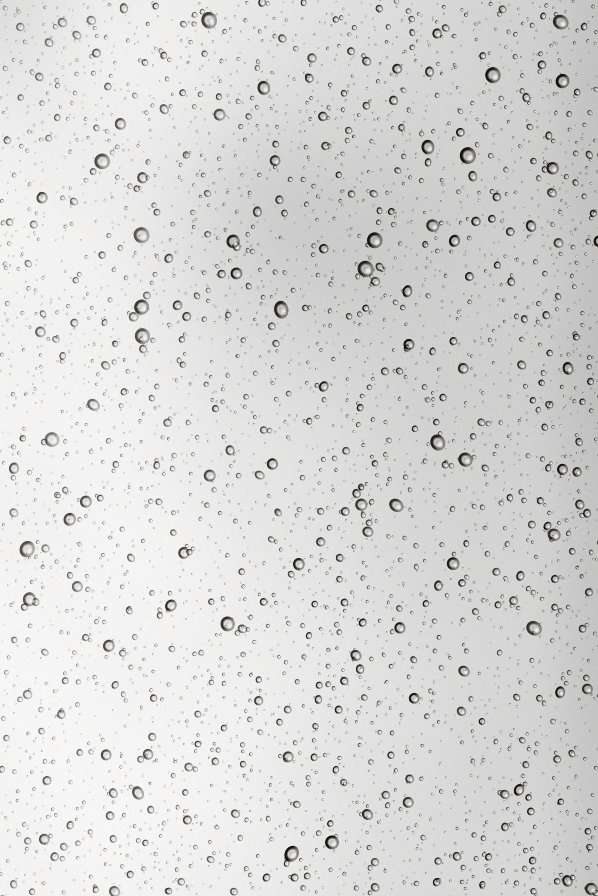
Give the GLSL for this texture, as a Shadertoy shader.

```glsl
// Water droplets of many sizes on a pale pane, lit softly from the left.

const vec3 LIGHT_TINT = vec3(1.0, 0.996, 0.995);
const vec3 DARK_TINT = vec3(1.0, 0.95, 0.9);
const vec2 SHADOW_SIDE = vec2(-0.93, 0.37);

vec3 hash3(vec2 p) {
    vec3 q = fract(vec3(p.xyx) * vec3(0.1031, 0.1030, 0.0973));
    q += dot(q, q.yxz + 33.33);
    return fract((q.xxy + q.yzz) * q.zyx);
}

vec2 gradient(vec2 cell) {
    float angle = 6.2832 * hash3(cell + 17.0).x;
    return vec2(cos(angle), sin(angle));
}

// Gradient noise, roughly -0.7 to 0.7
float gradientNoise(vec2 p) {
    vec2 i = floor(p), f = fract(p);
    vec2 u = f * f * f * (f * (f * 6.0 - 15.0) + 10.0);
    vec2 e = vec2(0.0, 1.0);
    float low = mix(dot(gradient(i), f), dot(gradient(i + e.yx), f - e.yx), u.x);
    float high = mix(dot(gradient(i + e), f - e), dot(gradient(i + 1.0), f - 1.0), u.x);
    return mix(low, high, u.y);
}

float softSpot(vec2 p, vec2 center, vec2 size) {
    vec2 q = (p - center) / size;
    return exp(-dot(q, q));
}

// Blurred daylight behind the pane
float backdrop(vec2 uv) {
    float tone = 0.955 - 0.135 * smoothstep(0.1, 1.05, uv.x);
    tone -= 0.085 * softSpot(uv, vec2(0.47, 0.75), vec2(0.2, 0.13));
    tone -= 0.035 * softSpot(uv, vec2(0.7, 0.62), vec2(0.35, 0.3));
    tone -= 0.09 * softSpot(uv, vec2(0.0, 1.03), vec2(0.16, 0.14));
    tone -= 0.05 * smoothstep(0.88, 1.02, uv.x);
    tone += 0.02 * softSpot(uv, vec2(0.4, 0.25), vec2(0.4, 0.25));
    return tone + 0.02 * gradientNoise(uv * vec2(4.0, 6.0));
}

// Tone inside a droplet: q is the position in radii
float dropletTone(vec2 q, float base, float contrast) {
    float dist = length(q);
    float side = 0.5 + 0.5 * dot(q, SHADOW_SIDE) / max(dist, 0.001);
    float rim = smoothstep(0.38, 0.8, dist) * mix(0.45, 1.0, smoothstep(0.1, 0.75, side));
    float core = 0.16 * (1.0 - smoothstep(0.2, 0.7, dist));
    float glint = 1.0 - smoothstep(0.15, 0.5, length(q - vec2(0.3, -0.25)));
    float tone = base * (1.0 - contrast * max(rim, core));
    return mix(tone, 0.97, 0.75 * glint);
}

// One scattered layer of droplets, radii measured in canvas heights
float dropletLayer(float tone, vec2 p, float cells, vec2 radii, float chance,
                   float contrast, float pixel) {
    vec2 home = floor(p * cells);
    for (int j = -1; j <= 1; j++) {
        for (int i = -1; i <= 1; i++) {
            vec2 cell = home + vec2(i, j);
            vec3 place = hash3(cell + cells * 3.7);
            vec3 form = hash3(cell + cells * 9.1 + 41.0);
            vec2 center = (cell + 0.05 + 0.9 * place.xy) / cells;
            float density = chance + 0.35 * gradientNoise(center * 9.0);
            if (place.z > density) continue;

            // Slightly stretched and tilted outline
            float radius = mix(radii.x, radii.y, form.x * form.x);
            float tilt = 1.8 * (form.y - 0.65);
            float stretch = 1.0 + 0.28 * form.z * form.z;
            vec2 d = p - center;
            float c = cos(tilt), s = sin(tilt);
            vec2 q = vec2(c * d.x - s * d.y, s * d.x + c * d.y);
            q = q / radius * vec2(sqrt(stretch), 1.0 / sqrt(stretch));
            float edge = (length(q) - 1.0) * radius;
            float cover = 1.0 - smoothstep(-0.6 * pixel, 0.6 * pixel, edge);
            vec2 upright = vec2(c * q.x + s * q.y, c * q.y - s * q.x);
            float strength = contrast * mix(0.75, 1.0, form.y);
            tone = mix(tone, dropletTone(upright, tone, strength), cover);
        }
    }
    return tone;
}

void mainImage(out vec4 fragColor, in vec2 fragCoord) {
    vec2 uv = fragCoord / iResolution.xy;
    vec2 p = fragCoord / iResolution.y;
    float pixel = 1.0 / iResolution.y;

    // Rims turn darker towards the shaded right side
    float contrast = mix(0.68, 1.0, smoothstep(0.0, 0.65, uv.x));

    float tone = backdrop(uv) + 0.012 * gradientNoise(p * 230.0);
    tone = dropletLayer(tone, p, 92.0, vec2(0.0009, 0.0017), 0.55, 0.5 * contrast, pixel);
    tone = dropletLayer(tone, p, 54.0, vec2(0.0018, 0.0033), 0.58, 0.72 * contrast, pixel);
    tone = dropletLayer(tone, p, 30.0, vec2(0.0036, 0.0056), 0.55, 0.92 * contrast, pixel);
    tone = dropletLayer(tone, p, 14.0, vec2(0.0060, 0.0092), 0.58, contrast, pixel);

    tone = clamp(tone, 0.07, 1.0);
    fragColor = vec4(tone * mix(DARK_TINT, LIGHT_TINT, smoothstep(0.1, 0.6, tone)), 1.0);
}
```
